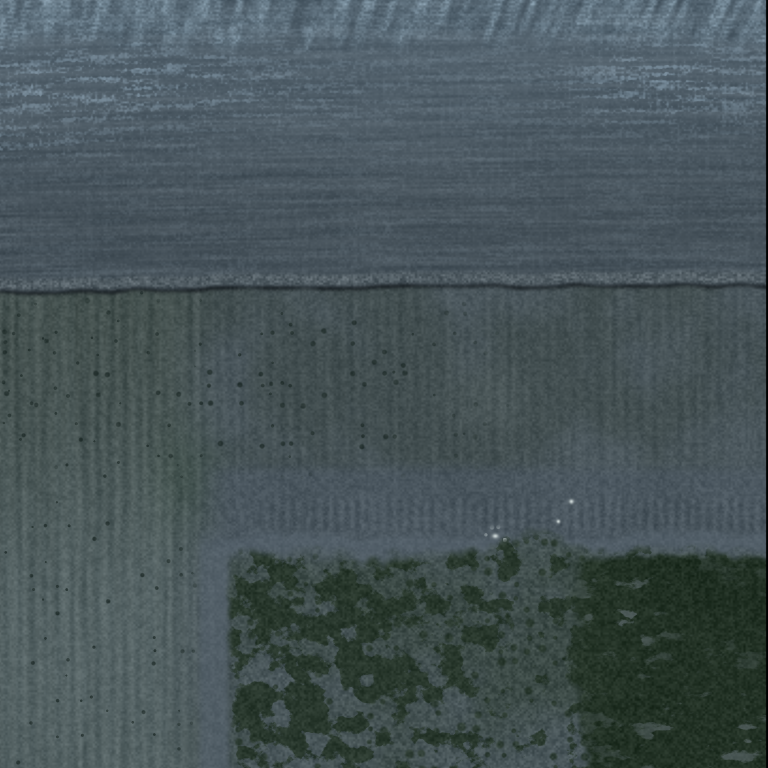
Reproduce this texture procedurally as a Shadertoy shader.

```glsl
// Aerial view of ploughed fields, a boundary bank and dark scrub plots.

float hash(vec2 p) {
    return fract(sin(dot(p, vec2(127.1, 311.7))) * 43758.5453);
}

float noise(vec2 p) {
    vec2 i = floor(p), f = fract(p);
    f = f * f * (3.0 - 2.0 * f);
    return mix(mix(hash(i), hash(i + vec2(1, 0)), f.x),
               mix(hash(i + vec2(0, 1)), hash(i + vec2(1, 1)), f.x), f.y);
}

float fbm(vec2 p) {
    float sum = 0.0, amp = 0.5;
    for (int i = 0; i < 5; i++) {
        sum += amp * noise(p);
        p = mat2(1.6, 1.2, -1.2, 1.6) * p + 7.3;
        amp *= 0.5;
    }
    return sum;
}

// Soft step rising across edge e
float above(float e, float x, float soft) {
    return smoothstep(e - soft, e + soft, x);
}

// Soft interval between lo and hi
float band(float lo, float hi, float x, float soft) {
    return above(lo, x, soft) * (1.0 - above(hi, x, soft));
}

float blob(vec2 p, vec2 centre, vec2 size) {
    vec2 d = (p - centre) / size;
    return exp(-dot(d, d));
}

// Round dots scattered one per grid cell; radius in cell units
float dots(vec2 p, float cells, float density, float radius) {
    vec2 q = p * cells, id = floor(q);
    vec2 centre = 0.3 + 0.4 * vec2(hash(id + 3.1), hash(id + 8.7));
    float r = radius * (0.6 + 0.7 * hash(id + 5.3));
    float d = length(fract(q) - centre);
    return step(hash(id), density) * (1.0 - smoothstep(r * 0.5, r * 1.2, d));
}

vec3 upperField(vec2 p, float grain) {
    vec2 q = vec2(p.x, p.y - 0.025 * p.x + 0.012 * p.x * p.x);
    float furrow = noise(q * vec2(5.0, 170.0)) - 0.5;
    float streak = noise(q * vec2(14.0, 330.0)) - 0.5;
    vec3 col = mix(vec3(0.275, 0.322, 0.355), vec3(0.335, 0.395, 0.44), above(0.84, p.y, 0.16));
    col += furrow * 0.045 + streak * 0.04;
    // Pale dusty streaks
    float dust = blob(p, vec2(0.12, 0.89), vec2(0.28, 0.05))
               + blob(p, vec2(0.88, 0.89), vec2(0.14, 0.05))
               + 0.7 * blob(p, vec2(0.0, 0.815), vec2(0.12, 0.02));
    float fleck = smoothstep(0.45, 0.85, 0.55 * noise(q * vec2(22.0, 210.0)) + 0.5 * grain);
    col += vec3(0.13, 0.15, 0.165) * fleck * (0.15 + dust);
    // Slanted strokes of the headland
    float lean = p.x + (p.y - 1.0) * mix(-0.15, -0.5, p.x);
    float stroke = noise(vec2(lean * 115.0, p.y * 16.0)) * (0.5 + grain);
    float head = above(0.948 + 0.025 * (noise(vec2(p.x * 45.0, 2.0)) - 0.5), p.y, 0.018);
    return col + head * (vec3(0.16, 0.18, 0.19) * stroke - 0.05);
}

vec3 lowerField(vec2 p, float grain, float patches) {
    float left = 1.0 - above(0.255, p.x, 0.05);
    vec3 col = mix(vec3(0.258, 0.305, 0.312), vec3(0.295, 0.342, 0.365), above(0.48, patches, 0.18));
    vec3 pale = mix(vec3(0.335, 0.39, 0.395), vec3(0.27, 0.32, 0.31), above(0.38, p.y, 0.2));
    col = mix(col, pale, left * 0.9);
    col -= vec3(0.035, 0.025, 0.045) * blob(p, vec2(0.25, 0.38), vec2(0.05, 0.07));
    col += 0.035 * blob(p, vec2(0.64, 0.48), vec2(0.06, 0.05));
    // Vertical drill rows
    float wobble = 0.003 * noise(p * vec2(9.0, 14.0));
    float row = cos(6.2832 * (p.x + wobble) * 58.0);
    float fine = noise(vec2(p.x * 190.0, p.y * 9.0)) - 0.5;
    float strength = mix(0.45, 1.0, left);
    col += vec3(0.022, 0.021, 0.02) * row * strength + fine * 0.055 * strength;
    // Bluish cross strip with short ticks
    float strip = band(0.285, 0.395, p.y + 0.01 * patches, 0.012) * above(0.28, p.x, 0.03);
    col = mix(col, vec3(0.295, 0.342, 0.378) + 0.04 * (patches - 0.5), strip * 0.85);
    float ticks = band(0.308, 0.35, p.y, 0.008) * above(0.34, p.x, 0.02);
    col += 0.022 * ticks * cos(6.2832 * p.x * 72.0);
    // Small dark plants
    float plants = dots(p, 75.0, 0.12, 0.24) * band(0.39, 0.61, p.y, 0.03) * (1.0 - above(0.62, p.x, 0.15))
                 + dots(p + 0.37, 62.0, 0.1, 0.16) * left;
    return mix(col, vec3(0.13, 0.18, 0.17), min(plants, 1.0) * 0.75) + (grain - 0.5) * 0.04;
}

vec3 scrubPlots(vec2 p, vec3 col, float grain, float patches) {
    float ragged = 0.03 * (patches - 0.5) + 0.012 * (noise(p * 70.0) - 0.5);
    // Pale tracks along the top and left sides
    float track = band(0.268, 0.302, p.y + ragged, 0.008) * above(0.27, p.x, 0.01);
    float lane = band(0.26, 0.298, p.x, 0.007) * (1.0 - above(0.3, p.y, 0.02));
    col = mix(col, vec3(0.335, 0.385, 0.425), max(track, lane) * 0.7);
    // Patchy scrub
    float top = 0.277 + 0.028 * blob(p, vec2(0.70, 0.28), vec2(0.06, 1.0));
    float plot = above(0.3, p.x + ragged * 0.5, 0.006) * (1.0 - above(top, p.y + ragged, 0.01));
    float dense = blob(p, vec2(0.46, 0.14), vec2(0.13, 0.12)) + 0.55 * blob(p, vec2(0.32, 0.12), vec2(0.04, 0.2));
    float clump = fbm(p * vec2(44.0, 52.0)) + 0.22 * dense + 0.1 * (patches - 0.5);
    float bush = above(0.605, clump, 0.05);
    bush = max(bush, dots(p + 0.13, 58.0, 0.35, 0.3) * 0.8);
    vec3 soil = mix(vec3(0.29, 0.34, 0.355), vec3(0.235, 0.29, 0.275), above(0.5, patches, 0.2));
    soil += (grain - 0.5) * 0.09;
    vec3 leaf = vec3(0.145, 0.205, 0.155) + (grain - 0.5) * 0.06;
    col = mix(col, mix(soil, leaf, bush * 0.88), plot);
    // Dense green plot with pale gaps
    float green = above(0.758, p.x + ragged, 0.009) * (1.0 - above(0.272, p.y + ragged * 0.5, 0.006));
    float gaps = above(0.65, fbm(p * vec2(38.0, 75.0) + 4.0), 0.07);
    gaps *= 0.25 + blob(p, vec2(0.81, 0.2), vec2(0.05, 0.07)) + 0.8 * blob(p, vec2(0.93, 0.04), vec2(0.12, 0.07));
    vec3 crop = vec3(0.135, 0.195, 0.145) + 0.05 * (patches - 0.5) + (grain - 0.5) * 0.06;
    return mix(col, mix(crop, vec3(0.3, 0.35, 0.345), min(gaps, 1.0)), green);
}

void mainImage(out vec4 fragColor, in vec2 fragCoord) {
    vec2 p = fragCoord / iResolution.xy;
    float grain = 0.6 * noise(p * 360.0) + 0.4 * noise(p * 190.0 + 31.0);
    float patches = fbm(p * 8.0);
    vec3 low = scrubPlots(p, lowerField(p, grain, patches), grain, patches);

    // Boundary bank: pale crest above a dark ditch
    float edge = 0.619 + 0.018 * p.x - 0.009 * p.x * p.x + 0.004 * (noise(vec2(p.x * 28.0, 5.0)) - 0.5);
    vec3 col = mix(low, upperField(p, grain), above(edge, p.y, 0.002));
    float crest = band(edge + 0.003, edge + 0.018, p.y, 0.004);
    col = mix(col, vec3(0.34, 0.385, 0.41) + (grain - 0.5) * 0.2, crest * 0.8);
    float ditch = exp(-pow((p.y - edge) / 0.0035, 2.0)) * (0.55 + 0.45 * noise(vec2(p.x * 40.0, 1.0)));
    col = mix(col, vec3(0.10, 0.125, 0.14), ditch * 0.85);

    // Fine grain, bright stones and the dark right border
    col += (grain - 0.5) * 0.06;
    float stones = dots(p, 110.0, 0.35, 0.3) * blob(p, vec2(0.65, 0.304), vec2(0.018, 0.008))
                 + blob(p, vec2(0.645, 0.302), vec2(0.004, 0.003))
                 + blob(p, vec2(0.744, 0.347), vec2(0.003)) + blob(p, vec2(0.727, 0.321), vec2(0.0025));
    col = mix(col, vec3(0.78, 0.82, 0.82), min(stones, 1.0));
    col *= 1.0 - above(0.9975, p.x, 0.001);
    fragColor = vec4(clamp(col, 0.0, 1.0), 1.0);
}
```
